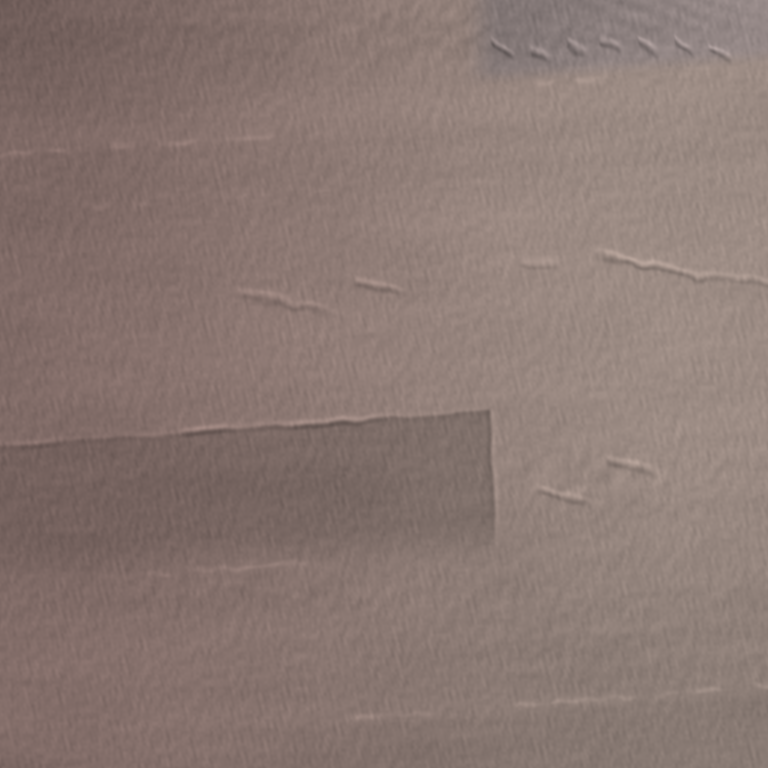
A three.js fragment shader for this texture:

```glsl
varying vec2 vUv;

float hash(vec2 p) {
  vec3 q = fract(vec3(p.xyx) * 0.1031);
  q += dot(q, q.yzx + 33.33);
  return fract((q.x + q.y) * q.z);
}

float noise(vec2 p) {
  vec2 i = floor(p), f = fract(p);
  f = f * f * (3.0 - 2.0 * f);
  return mix(mix(hash(i), hash(i + vec2(1, 0)), f.x),
             mix(hash(i + vec2(0, 1)), hash(i + vec2(1, 1)), f.x), f.y);
}

float fbm(vec2 p) {
  float sum = 0.0, gain = 0.5;
  for (int i = 0; i < 4; i++) {
    sum += gain * noise(p);
    p = p * 2.03 + 17.1;
    gain *= 0.5;
  }
  return sum;
}

float blob(vec2 p, vec2 center, vec2 radius) {
  vec2 q = (p - center) / radius;
  return exp(-dot(q, q));
}

// Lit upper lip and shaded lower lip of a thin line at height d = 0
float lip(float d, float width) {
  float a = (d - width) / width, b = (d + width) / width;
  return exp(-a * a) - exp(-b * b);
}

float scratch(vec2 p, vec2 a, vec2 b) {
  float t = (p.x - a.x) / (b.x - a.x);
  float ends = smoothstep(-0.1, 0.12, t) * (1.0 - smoothstep(0.65, 1.1, t));
  return lip(p.y - mix(a.y, b.y, t), 0.004) * ends;
}

// Light raised seam, broken along its length
float seam(vec2 p, float height, float slope, float from, float to) {
  float d = (p.y - height - slope * p.x) / 0.004;
  float span = smoothstep(from - 0.03, from + 0.03, p.x) * (1.0 - smoothstep(to - 0.04, to + 0.04, p.x));
  return exp(-d * d) * span * smoothstep(0.25, 0.75, noise(vec2(p.x * 38.0, height * 50.0)));
}

void main() {
  vec2 p = vUv;
  vec2 warped = p + 0.008 * (vec2(noise(p * 55.0), noise(p * 55.0 + 40.0)) - 0.5);
  float along = p.y - 0.075 * p.x;

  // Broad light across the boards
  float light = mix(0.485, 0.592, smoothstep(-0.05, 0.95, p.x));
  light += 0.030 * blob(p, vec2(0.72, 0.66), vec2(0.5, 0.27));
  light += 0.018 * blob(p, vec2(0.15, 0.55), vec2(0.3, 0.1));
  light -= 0.045 * blob(p, vec2(0.0, 1.0), vec2(0.25, 0.16));
  light -= 0.050 * blob(p, vec2(0.9, 0.06), vec2(0.4, 0.2));
  light += 0.022 * blob(p, vec2(0.12, 0.12), vec2(0.25, 0.15));
  light += 0.015 * smoothstep(0.78, 0.81, along) * (1.0 - smoothstep(0.81, 0.89, along));
  light -= 0.018 * smoothstep(0.35, 0.4, p.x) * (1.0 - smoothstep(0.015, 0.027, along));

  // Dark inset board
  float top = 0.419 + 0.073 * p.x + 0.004 * (noise(vec2(p.x * 45.0, 3.0)) - 0.5);
  float side = 0.639 + 0.04 * (0.466 - p.y) + 0.003 * (noise(vec2(p.y * 60.0, 8.0)) - 0.5);
  float inside = 1.0 - smoothstep(side - 0.003, side + 0.003, p.x);
  float board = inside * (1.0 - smoothstep(top - 0.003, top + 0.003, p.y))
              * smoothstep(0.225, 0.30, p.y - 0.05 * p.x);
  light -= board * mix(0.035, 0.078, smoothstep(0.0, 0.64, p.x));
  float broken = 0.25 + 0.75 * smoothstep(0.25, 0.7, noise(vec2(p.x * 19.0, 5.0)));
  light += 0.085 * lip(p.y - top, 0.0035) * inside * broken;
  float sideSpan = smoothstep(0.29, 0.36, p.y) * (1.0 - smoothstep(top - 0.004, top + 0.004, p.y));
  light += 0.045 * lip(p.x - side, 0.003) * sideSpan;

  // Grey board in the upper right corner
  float grey = smoothstep(0.60, 0.65, p.x) * smoothstep(0.0, 0.025, p.y - 0.84 - 0.075 * p.x);
  light -= grey * mix(0.062, 0.012, smoothstep(0.7, 1.0, p.x));

  // Pale seams
  light += 0.060 * seam(warped, 0.798, 0.075, -0.1, 0.42);
  light += 0.055 * seam(warped, 0.840, 0.075, 0.68, 1.1);
  light += 0.065 * seam(warped, 0.027, 0.081, 0.36, 1.1);
  light += 0.050 * seam(warped, 0.236, 0.08, 0.15, 0.45);
  light += 0.025 * seam(warped, 0.725, 0.06, 0.1, 0.65);

  // Long grain and mottling
  light += 0.035 * (fbm(vec2(p.x * 3.0, along * 48.0)) - 0.47);
  light += 0.040 * (fbm(p * vec2(9.0, 14.0)) - 0.47);

  // Individual scratches
  float cuts = scratch(warped, vec2(0.78, 0.669), vec2(0.92, 0.638));
  cuts += 0.6 * scratch(warped, vec2(0.90, 0.642), vec2(1.05, 0.630));
  cuts += 0.6 * scratch(warped, vec2(0.31, 0.620), vec2(0.44, 0.592));
  cuts += 0.8 * scratch(warped, vec2(0.46, 0.635), vec2(0.53, 0.618));
  cuts += 0.6 * scratch(warped, vec2(0.68, 0.655), vec2(0.73, 0.657));
  cuts += 0.8 * scratch(warped, vec2(0.70, 0.365), vec2(0.77, 0.342));
  cuts += 0.8 * scratch(warped, vec2(0.79, 0.402), vec2(0.86, 0.385));
  light += 0.095 * cuts;

  // Row of short knots and curved grain on the grey board
  for (int i = 0; i < 7; i++) {
    float k = float(i);
    vec2 knot = vec2(0.655 + 0.047 * k, 0.927 + 0.016 * hash(vec2(k, 4.0)));
    light += 0.10 * scratch(warped, knot + vec2(-0.012, 0.008), knot + vec2(0.016, -0.008));
  }
  float rings = sin(260.0 * (p.y + 0.35 * (p.x - 0.78) - 0.6 * (p.x - 0.9) * (p.x - 0.9)) + 5.0 * noise(p * 14.0));
  light += 0.020 * rings * blob(p, vec2(0.86, 0.985), vec2(0.13, 0.035));

  // Embossed roughness, stronger in worn patches
  float worn = blob(p, vec2(0.55, 0.955), vec2(0.3, 0.04)) + blob(p, vec2(0.80, 0.38), vec2(0.14, 0.05))
             + 0.6 * blob(p, vec2(0.45, 0.24), vec2(0.25, 0.04)) + 0.5 * blob(p, vec2(0.8, 0.18), vec2(0.2, 0.06));
  vec2 coarse = p * vec2(75.0, 60.0);
  light += (0.012 + 0.055 * worn) * (noise(coarse) - noise(coarse + vec2(0.35, -0.5)));
  vec2 fine = vec2(p.x + 0.25 * p.y, p.y) * vec2(210.0, 115.0);
  light += 0.040 * (noise(fine) - noise(fine + vec2(0.7, -0.5)));
  light += 0.020 * (noise(p * 260.0) - 0.5);

  vec3 tint = mix(vec3(1.0, 0.835, 0.80), vec3(1.0, 0.895, 0.845), smoothstep(0.0, 0.9, p.x));
  tint = mix(tint, vec3(1.0, 0.92, 0.92), grey * 0.8);
  gl_FragColor = vec4(light * tint, 1.0);
}
```
